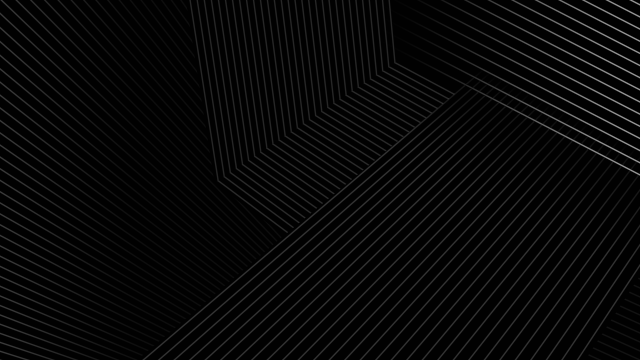
This background is drawn by a Shadertoy shader. Its source:

```glsl
// Thin grey lines on black: fans of almost parallel strokes form folded sheets.
// Each sheet is a pencil of lines spread between two guide lines; half planes
// cut the sheets to shape and soft ramps set the brightness along them.

#define LINE_WIDTH 0.0038
#define BACKGROUND 0.004
#define LEFT_LINES 48.0
#define FOLD_LINES 29.0
#define FLOOR_LINES 28.0
#define RAY_LINES 12.0
#define LEFT_GLOW 0.25
#define FOLD_GLOW 0.165
#define FLOOR_GLOW 0.20
#define RAY_GLOW 0.60
#define CORNER_GLOW 0.07

// Signed area: positive to the left of the line from a to b.
float side(vec2 p, vec2 a, vec2 b) {
    vec2 d = b - a, q = p - a;
    return d.x * q.y - d.y * q.x;
}

// Fan coordinate: 0 on line a0-b0, 1 on line a1-b1, linear from a0 to a1.
float fan(vec2 p, vec2 a0, vec2 b0, vec2 a1, vec2 b1) {
    float s0 = side(p, a0, b0) / side(a1, a0, b0);
    float s1 = side(p, a1, b1) / side(a0, a1, b1);
    return s0 / (s0 + s1);
}

// Smoothed strokes of constant width at every whole value of k.
float strokes(float k) {
    float slope = max(length(vec2(dFdx(k), dFdy(k))), 1e-5);
    float pixels = abs(fract(k + 0.5) - 0.5) / slope;
    float halfWidth = 0.5 * LINE_WIDTH * iResolution.y;
    return 1.0 - smoothstep(halfWidth - 0.7, halfWidth + 0.7, pixels);
}

// Smoothed step, one pixel wide, where v rises through zero.
float above(float v) {
    float slope = max(length(vec2(dFdx(v), dFdy(v))), 1e-5);
    return clamp(v / slope + 0.5, 0.0, 1.0);
}

void mainImage(out vec4 fragColor, in vec2 fragCoord) {
    vec2 p = fragCoord / iResolution.y;
    p.x += 0.5 * (16.0 / 9.0 - iResolution.x / iResolution.y);

    // Corners of the folded sheet: top, crease and tips.
    vec2 topL = vec2(0.528, 1.0), topR = vec2(1.081, 1.0);
    vec2 creaseL = vec2(0.606, 0.498), creaseR = vec2(1.097, 0.826);
    vec2 tipL = vec2(0.799, 0.354), tipR = vec2(1.262, 0.738);

    // Stroke coordinates of all sheets.
    vec2 focus = vec2(1.53, -0.46);
    float left = LEFT_LINES * fan(p, vec2(0.0), focus, topL, focus);
    float upper = FOLD_LINES * fan(p, creaseL, topL, creaseR, topR);
    float lower = FOLD_LINES * fan(p, creaseL, tipL, creaseR, tipR);
    float ground = FLOOR_LINES * fan(p, vec2(0.398, 0.0), vec2(1.285, 0.757),
                                     vec2(1.604, 0.0), vec2(1.778, 0.264));
    float rays = RAY_LINES * fan(p, vec2(1.778, 0.514), vec2(1.308, 0.757),
                                 vec2(1.778, 0.919), vec2(1.620, 1.0));
    float corner = (p.y + 0.45 * p.x) * 40.0;

    // Cuts between the sheets.
    float overCrease = above(side(p, creaseL, creaseR));
    float overTips = above(side(p, tipL, tipR));
    float inUpper = above(upper + 0.5) * above(FOLD_LINES + 0.5 - upper);
    float inLower = above(lower + 0.5) * above(FOLD_LINES + 0.5 - lower);
    float leftOfFold = mix(above(-0.6 - lower), above(-0.6 - upper), overCrease);
    float inGround = above(ground + 0.5) * above(FLOOR_LINES + 0.5 - ground);
    float inRays = above(rays + 0.5);

    // Left sheet fades towards the fold.
    float leftFade = mix(LEFT_GLOW, 0.05, smoothstep(-0.1, 0.42, p.x));
    float light = strokes(left) * leftFade * leftOfFold * above(-0.4 - ground);

    // Folded sheet: steep half and slanted half meet at the crease.
    light += FOLD_GLOW * 0.9 * strokes(upper) * inUpper * overCrease;
    light += FOLD_GLOW * strokes(lower) * inLower * (1.0 - overCrease) * overTips;

    // Floor sheet dims as it slips under the rays.
    float groundFade = mix(0.4, 1.0, smoothstep(0.0, 9.0, -rays));
    groundFade *= 1.0 - smoothstep(-0.5, 2.5, rays);
    light += FLOOR_GLOW * groundFade * strokes(ground) * inGround;

    // Bright rays grow out of the dark at the upper right.
    float rayFade = smoothstep(1.04, 1.78, p.x);
    light = max(light, RAY_GLOW * rayFade * strokes(rays) * inRays);

    // Faint strokes in the lower right corner.
    light += CORNER_GLOW * strokes(corner) * above(ground - FLOOR_LINES - 0.5)
           * (1.0 - above(rays));

    fragColor = vec4(vec3(BACKGROUND + light), 1.0);
}
```
